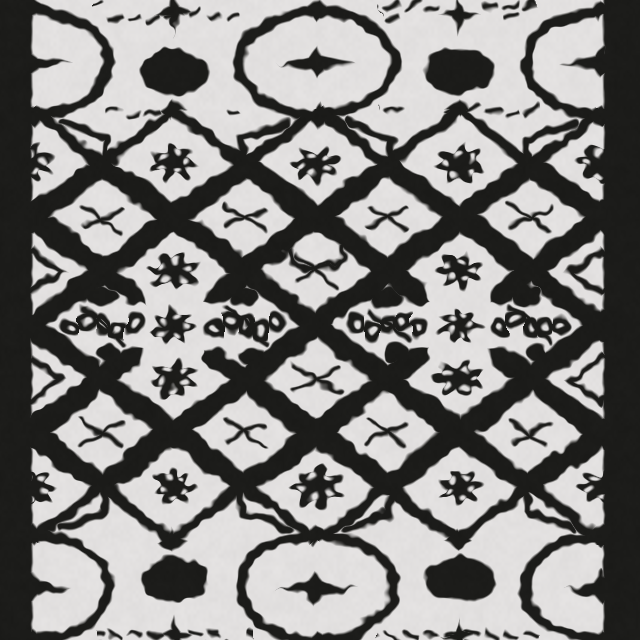
This pattern is drawn by a Shadertoy shader. Its source:

```glsl
// Hand-printed diamond lattice with flowers, crosses and oval bands between dark borders
#define CELL vec2(0.2227, 0.168)  // full width and height of one diamond
#define ORIGIN vec2(0.272, 0.4915) // axis of the first blob, mirror line
#define SIDES vec2(0.050, 0.943)  // inner edges of the dark borders
#define LINE 0.0165               // half width of the lattice lines
#define THIN 0.0080               // half width of the outline strokes
#define ROUGH 0.0085              // raggedness of the print
#define SOFT 0.0026               // softness of the edges
#define INK vec3(0.108, 0.108, 0.100)
#define CLOTH vec3(0.886, 0.878, 0.876)

float hash(vec2 p) {
    return fract(sin(dot(p, vec2(127.1, 311.7))) * 43758.5453);
}

float noise(vec2 p) {
    vec2 i = floor(p), f = fract(p);
    f = f * f * (3.0 - 2.0 * f);
    return mix(mix(hash(i), hash(i + vec2(1, 0)), f.x),
               mix(hash(i + vec2(0, 1)), hash(i + 1.0), f.x), f.y);
}

float segment(vec2 p, vec2 a, vec2 b) {
    vec2 d = b - a;
    return length(p - a - d * clamp(dot(p - a, d) / dot(d, d), 0.0, 1.0));
}

float ellipse(vec2 p, vec2 r) {
    float k = length(p / r);
    return k * (k - 1.0) / max(length(p / (r * r)), 0.001);
}

float rhombus(vec2 p, vec2 r) {
    return (abs(p.x) / r.x + abs(p.y) / r.y - 1.0) / length(1.0 / r);
}

// Lobed blossom with small open eyes around its heart
float flower(vec2 p, float size, float seed) {
    p.x *= 0.76;
    float a = atan(p.y, p.x) + seed * 6.28, r = length(p);
    float body = r - size * (0.82 + 0.2 * cos(7.0 * a));
    float sector = 6.2832 / 5.0;
    a = mod(a, sector) - 0.5 * sector;
    float eyes = length(r * vec2(cos(a), sin(a)) - vec2(size * 0.55, 0)) - size * 0.15;
    return max(body, -eyes);
}

float crossMark(vec2 p, float size) {
    p.y += 0.12 * p.x;
    return segment(abs(p), vec2(0), size * vec2(1.0, 0.6)) - 0.0034;
}

// Slanted chain of rings with a leaf above and below
float beadChain(vec2 p, float slope, float seed) {
    p.y += slope * p.x;
    float id = clamp(round(p.x / 0.024), -2.0, 2.0);
    vec2 e = p - vec2(id * 0.024, 0.007 * sin(id * 2.3 + seed * 6.0));
    float d = abs(length(e) - 0.0105) - 0.0050;
    d = min(d, ellipse(p - vec2(-0.004, 0.045), vec2(0.024, 0.016)));
    d = min(d, ellipse(p - vec2(0.012, -0.046), vec2(0.021, 0.015)));
    return min(d, segment(p, vec2(-0.030, 0.026), vec2(0.034, -0.025)) - 0.004);
}

float cellMotif(vec2 q, vec2 id, float row) {
    float seed = hash(id + 3.7);
    bool odd = mod(round(id.x * 2.0), 4.0) == 2.0;
    if (row == 0.0) return beadChain(q, 0.35 * (seed - 0.3), seed);
    if (row == 2.0) return crossMark(q, 0.026 + 0.006 * seed);
    if (row == 3.0) return flower(q, 0.027 + 0.006 * seed, seed);
    if (!odd) return flower(q, 0.030, seed);
    if (abs(id.x - 1.0) > 0.5) return abs(rhombus(q, vec2(0.046, 0.034))) - 0.0045;
    float d = crossMark(q, 0.034);
    float arc = max(abs(ellipse(q - vec2(0, 0.030), vec2(0.042, 0.028))) - 0.004, q.y - 0.036);
    return id.y > 0.0 ? min(d, arc) : d;
}

float lattice(vec2 p) {
    float side = p.y < 0.0 ? -1.0 : 1.0, h = abs(p.y);
    vec2 g = vec2(p.x, h) / CELL;
    vec2 uv = vec2(g.x + g.y, g.x - g.y), f = fract(uv);
    vec2 c = floor(uv) + 0.5;
    vec2 id = 0.5 * vec2(c.x + c.y, c.x - c.y);
    float row = round(id.y * 2.0);
    if (row > 4.0) return 1.0;
    float edge = min(f.x, 1.0 - f.y);
    if (row < 4.0) edge = min(edge, min(1.0 - f.x, f.y));
    float width = mix(LINE, THIN, smoothstep(0.23, 0.28, h));
    width += 0.002 * (1.0 - smoothstep(0.02, 0.06, abs(h - CELL.y)));
    // Lines open up around a blossom on every second axis
    vec2 m = vec2(p.x - 2.0 * CELL.x * round(p.x / (2.0 * CELL.x)), p.y);
    width = mix(-0.012, width, smoothstep(0.035, 0.085, length(m)));
    float d = edge / length(1.0 / CELL) - width;
    d = min(d, flower(m, 0.026, 0.3));
    id.y *= side;
    return row < 4.0 ? min(d, cellMotif(p - id * CELL, id, row)) : d;
}

float ovalBand(vec2 p) {
    float period = 2.0 * CELL.x, h = abs(p.y);
    vec2 e = vec2(p.x - period * round(p.x / period), h);
    vec2 o = vec2(mod(p.x, period) - CELL.x, h - 0.410);
    float d = abs(ellipse(o, vec2(0.120, 0.081))) - THIN;
    d = min(d, rhombus(vec2(o.x, abs(o.y) - 0.084), vec2(0.022, 0.017)));
    d = min(d, min(rhombus(o, vec2(0.056, 0.014)), rhombus(o, vec2(0.022, 0.025))));
    d = min(d, ellipse(e - vec2(0, 0.397), vec2(0.054, 0.035)));
    // Bent hooks beside each oval, finials on the blob axes
    vec2 a = vec2(abs(o.x), h), bend = vec2(0.117, 0.292);
    d = min(d, min(segment(a, vec2(0.046, 0.318), bend), segment(a, bend, vec2(0.117, 0.258))) - 0.006);
    vec2 s = e - vec2(0, 0.486);
    d = min(d, min(rhombus(s, vec2(0.009, 0.028)), rhombus(s, vec2(0.026, 0.009))));
    d = min(d, rhombus(e - vec2(0, 0.338), vec2(0.020, 0.016)));
    // Broken rows of dashes
    for (int i = 0; i < 3; i++) {
        float y = i == 0 ? (p.y > 0.0 ? 0.332 : 0.482) : 0.466 + 0.016 * float(i);
        float k = round(p.x / 0.031), r = hash(vec2(k, i + int(p.y > 0.0) * 5));
        vec2 t = vec2(p.x - k * 0.031, h - y - 0.010 * (r - 0.5));
        float dash = segment(t, vec2(-0.009, -0.005 * r), vec2(0.009, 0.007 * r - 0.002)) - 0.0032;
        if (r > 0.4 && abs(e.x) < 0.125) d = min(d, dash);
    }
    return d;
}

void mainImage(out vec4 fragColor, in vec2 fragCoord) {
    vec2 uv = fragCoord / iResolution.xy;
    // Ragged block-print edges
    vec2 warp = vec2(noise(uv * 34.0), noise(uv * 34.0 + 57.0)) - 0.5;
    vec2 jag = vec2(noise(uv * 82.0 + 19.0), noise(uv * 82.0 + 91.0)) - 0.5;
    vec2 p = uv - ORIGIN + ROUGH * (warp + jag);
    float d = min(lattice(p), ovalBand(p));
    vec2 b = uv + 0.35 * ROUGH * jag;
    d = min(d, min(b.x - SIDES.x, SIDES.y - b.x));
    float soft = max(SOFT, 1.0 / iResolution.y);
    // Faint mottling of cloth and ink
    float grain = noise(uv * 60.0) + noise(uv * vec2(210.0, 160.0)) - 1.0;
    vec3 color = mix(INK + 0.008 * grain, CLOTH + 0.016 * grain, smoothstep(-soft, soft, d));
    fragColor = vec4(color, 1.0);
}
```
